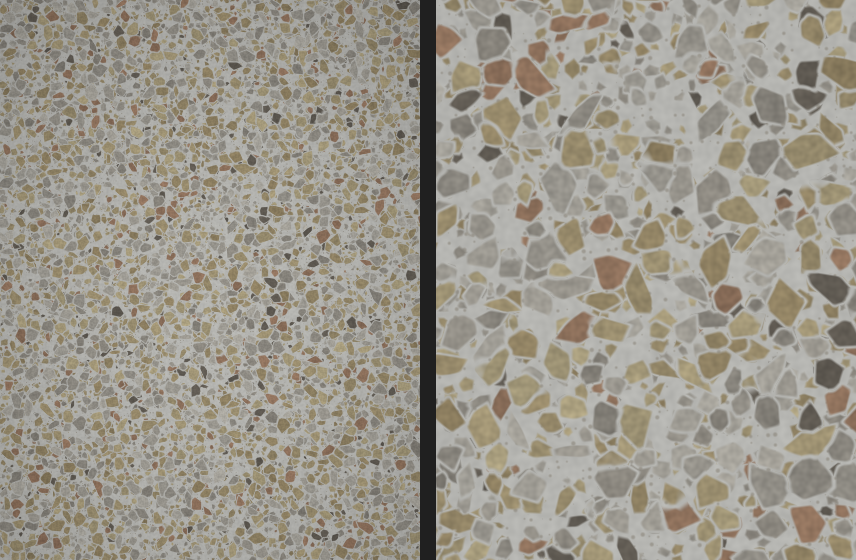
Left: the whole. Right: its middle third, enlarged.
Write a WebGL 1 fragment shader that draws this texture.

```glsl
precision highp float;
// Terrazzo: tan, grey and reddish stone chips set in pale speckled cement.
uniform vec2 u_resolution;

// Lengths are in canvas widths, chip radii in cells of their layer.
const float LARGE_CELLS = 33.0;
const float MEDIUM_CELLS = 50.0;
const float SMALL_CELLS = 92.0;
const float GRIT_CELLS = 150.0;
const float JITTER = 0.72;
const float MIN_RADIUS = 0.25;
const float MAX_RADIUS = 0.55;
const float MAX_STRETCH = 1.42;
const float CORNER_ROUNDING = 0.07;
const float CHIP_GAP = 0.10;
const float LAYER_GAP = 0.0022;
const float EDGE_SOFTNESS = 0.0013;
const float VIGNETTE = 0.13;

const vec3 CEMENT = vec3(0.70, 0.70, 0.685);
const vec3 GRIT = vec3(0.55, 0.53, 0.49);
const vec3 TAN_LIGHT = vec3(0.63, 0.59, 0.47);
const vec3 TAN_DEEP = vec3(0.53, 0.475, 0.36);
const vec3 GREY_LIGHT = vec3(0.63, 0.62, 0.59);
const vec3 GREY_DEEP = vec3(0.50, 0.485, 0.455);
const vec3 REDDISH = vec3(0.54, 0.43, 0.35);
const vec3 CHARCOAL = vec3(0.36, 0.34, 0.31);

vec4 hash4(vec2 p) {
  vec4 q = fract(p.xyxy * vec4(0.1031, 0.1030, 0.0973, 0.1099));
  q += dot(q, q.wzxy + 33.33);
  return fract((q.xxyz + q.yzzw) * q.zywx);
}

float gradientDot(vec2 cell, vec2 offset) {
  float angle = 6.2832 * hash4(cell).x;
  return dot(vec2(cos(angle), sin(angle)), offset);
}

// Gradient noise, roughly -0.7 to 0.7.
float noise(vec2 p) {
  vec2 i = floor(p), f = fract(p);
  vec2 u = f * f * f * (f * (f * 6.0 - 15.0) + 10.0);
  vec2 e = vec2(0.0, 1.0);
  float low = mix(gradientDot(i, f), gradientDot(i + e.yx, f - e.yx), u.x);
  float high = mix(gradientDot(i + e.xy, f - e.xy), gradientDot(i + e.yy, f - e.yy), u.x);
  return mix(low, high, u.y);
}

float smoothMax(float a, float b, float k) {
  float h = max(k - abs(a - b), 0.0) / k;
  return max(a, b) + 0.25 * h * h * k;
}

// Distance to a stretched, irregular convex polygon.
float chipDistance(vec2 p, vec2 id, vec4 r) {
  float turn = 6.2832 * r.z, c = cos(turn), s = sin(turn);
  float stretch = mix(1.0, MAX_STRETCH, r.x * r.y * 1.6);
  vec2 q = vec2(c * p.x + s * p.y, c * p.y - s * p.x) * vec2(1.0 / stretch, stretch);
  float radius = mix(MIN_RADIUS, MAX_RADIUS, r.w);
  float d = -1.0;
  for (int side = 0; side < 6; side++) {
    vec4 h = hash4(id + float(side) * 17.3);
    float angle = (float(side) + 0.85 * (h.x - 0.5)) * 1.0472;
    float reach = radius * mix(0.60, 1.05, h.y);
    d = smoothMax(d, dot(q, vec2(cos(angle), sin(angle))) - reach, CORNER_ROUNDING);
  }
  return d;
}

// Nearest chip of a jittered grid: distance in widths, then its random traits.
vec4 chipLayer(vec2 p, float cells, float share, float seed) {
  vec2 q = p * cells, base = floor(q);
  float nearest = 2.0, second = 2.0;
  vec3 traits = vec3(0.0);
  for (int y = -1; y <= 1; y++) {
    for (int x = -1; x <= 1; x++) {
      vec2 id = base + vec2(float(x), float(y)) + seed;
      vec4 r = hash4(id), look = hash4(id + 71.7);
      if (look.w > share) continue;
      vec2 centre = id - seed + 0.5 + JITTER * (r.xy - 0.5);
      float d = chipDistance(q - centre, id, hash4(id + 39.1));
      second = min(second, max(d, nearest));
      if (d < nearest) { nearest = d; traits = look.xyz; }
    }
  }
  return vec4(max(nearest, 0.5 * (CHIP_GAP - second + nearest)) / cells, traits);
}

vec3 chipColor(vec3 traits, vec2 p) {
  vec3 color = mix(TAN_LIGHT, TAN_DEEP, traits.y);
  color = mix(color, mix(GREY_LIGHT, GREY_DEEP, traits.y), step(0.48, traits.x));
  color = mix(color, REDDISH, step(0.89, traits.x));
  color = mix(color, CHARCOAL, step(0.96, traits.x));
  float mottle = 0.10 * noise(p * 95.0 + traits.xy * 40.0) + 0.11 * noise(p * 210.0);
  return color * (0.95 + 0.12 * traits.z + mottle);
}

vec3 layChip(vec3 ground, vec4 chip, vec2 p, float blur) {
  return mix(ground, chipColor(chip.yzw, p), 1.0 - smoothstep(-blur, blur, chip.x));
}

void main() {
  vec2 p = gl_FragCoord.xy / u_resolution.x;
  vec2 uv = gl_FragCoord.xy / u_resolution;
  float blur = max(EDGE_SOFTNESS, 0.7 / u_resolution.x);

  // Cement with fine grain and scattered grit
  vec3 color = CEMENT * (1.0 + 0.05 * noise(p * 170.0) + 0.035 * noise(p * 60.0));
  vec2 gritCell = floor(p * GRIT_CELLS);
  vec4 g = hash4(gritCell + 211.0);
  float gritDistance = length(fract(p * GRIT_CELLS) - mix(vec2(0.3), vec2(0.7), g.xy)) - 0.25 * g.z;
  color = mix(color, GRIT, 0.65 * step(g.w, 0.32) * (1.0 - smoothstep(-0.15, 0.15, gritDistance)));

  // Larger chips clear a margin of cement around themselves
  vec4 large = chipLayer(p, LARGE_CELLS, 0.90, 13.0);
  vec4 medium = chipLayer(p, MEDIUM_CELLS, 0.62, 137.0);
  vec4 small = chipLayer(p, SMALL_CELLS, 0.40, 313.0);
  medium.x = max(medium.x, LAYER_GAP - large.x);
  small.x = max(small.x, LAYER_GAP - min(large.x, medium.x));
  color = layChip(color, small, p, blur);
  color = layChip(color, medium, p, blur);
  color = layChip(color, large, p, blur);

  // Uneven light: brightest in the middle, dimmer at the top and corners
  vec2 fromCentre = (uv - vec2(0.52, 0.45)) * 2.0;
  float shade = 1.02 - VIGNETTE * min(0.6 * dot(fromCentre, fromCentre), 1.2);
  gl_FragColor = vec4(color * shade, 1.0);
}
```
